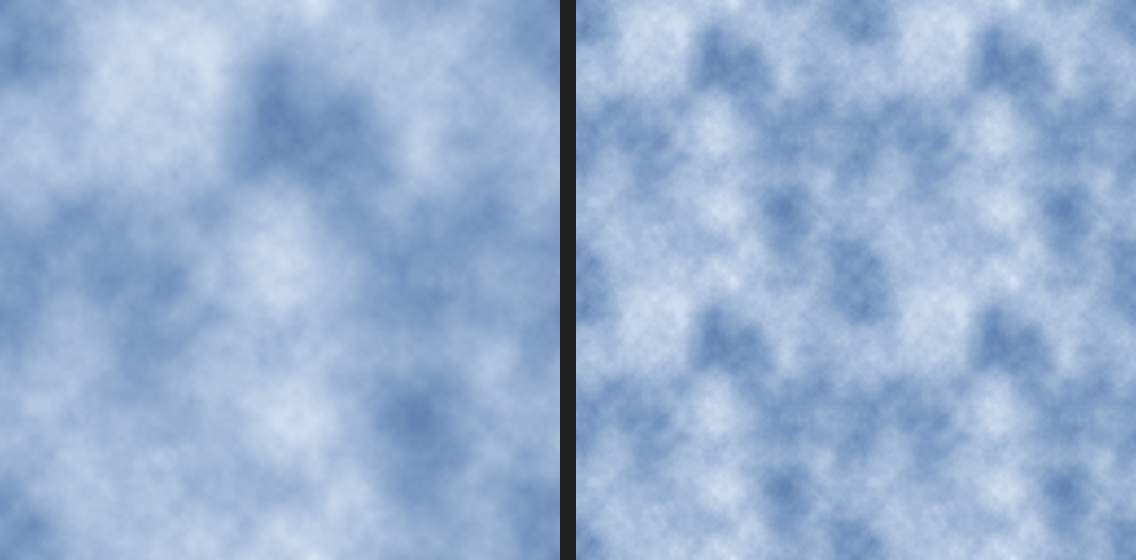
Left, the tile; right, the same tile 2 across and 2 down.
Reproduce this texture procedurally as a WebGL 1 fragment shader.

```glsl
precision highp float;
// Soft, hazy white clouds drifting over a blue sky, as a seamless tile.

uniform vec2 u_resolution;

const vec3 DEEP_BLUE = vec3(0.36, 0.495, 0.69);
const vec3 CLOUD_WHITE = vec3(0.84, 0.90, 0.96);
const int OCTAVES = 6;
const int BASE_CELLS = 4;       // coarsest cells across the tile
const float GAIN = 0.55;        // strength of each octave against the last
const float CONTRAST = 1.7;
const float COVER = 0.512;      // mean position on the colour ramp
const float LATTICE_SPREAD = 0.289;
const float SEED = 17.0;

float hash(vec2 cell, float seed) {
  return fract(sin(dot(cell, vec2(127.1, 311.7)) + seed * 7.31) * 43758.5453);
}

// Value noise that wraps after the given number of cells
float tiledNoise(vec2 uv, float cells, float seed) {
  vec2 p = uv * cells;
  vec2 low = mod(floor(p), cells);
  vec2 high = mod(low + 1.0, cells);
  vec2 f = fract(p);
  vec2 s = f * f * (3.0 - 2.0 * f);
  float bottom = mix(hash(low, seed), hash(vec2(high.x, low.y), seed), s.x);
  float top = mix(hash(vec2(low.x, high.y), seed), hash(high, seed), s.x);
  return mix(bottom, top, s.y);
}

// Mean and spread of the coarse lattice, so any seed keeps the same tones
vec2 latticeStats(float seed) {
  float sum = 0.0;
  float squares = 0.0;
  for (int y = 0; y < BASE_CELLS; y++) {
    for (int x = 0; x < BASE_CELLS; x++) {
      float value = hash(vec2(float(x), float(y)), seed);
      sum += value;
      squares += value * value;
    }
  }
  float count = float(BASE_CELLS * BASE_CELLS);
  float mean = sum / count;
  return vec2(mean, sqrt(max(squares / count - mean * mean, 0.001)));
}

// Layered noise, centred on zero
float cloudDensity(vec2 uv) {
  float cells = float(BASE_CELLS);
  float weight = 1.0;
  float total = 0.0;
  float weights = 0.0;
  vec2 stats = latticeStats(SEED);
  for (int i = 0; i < OCTAVES; i++) {
    float layer = tiledNoise(uv, cells, SEED + float(i));
    float centred = layer - 0.5;
    if (i == 0) centred = (layer - stats.x) * LATTICE_SPREAD / stats.y;
    total += weight * centred;
    weights += weight;
    weight *= GAIN;
    cells *= 2.0;
  }
  return total / weights;
}

void main() {
  vec2 uv = gl_FragCoord.xy / u_resolution;
  float cloud = clamp(COVER + CONTRAST * cloudDensity(uv), 0.0, 1.0);
  gl_FragColor = vec4(mix(DEEP_BLUE, CLOUD_WHITE, cloud), 1.0);
}
```
